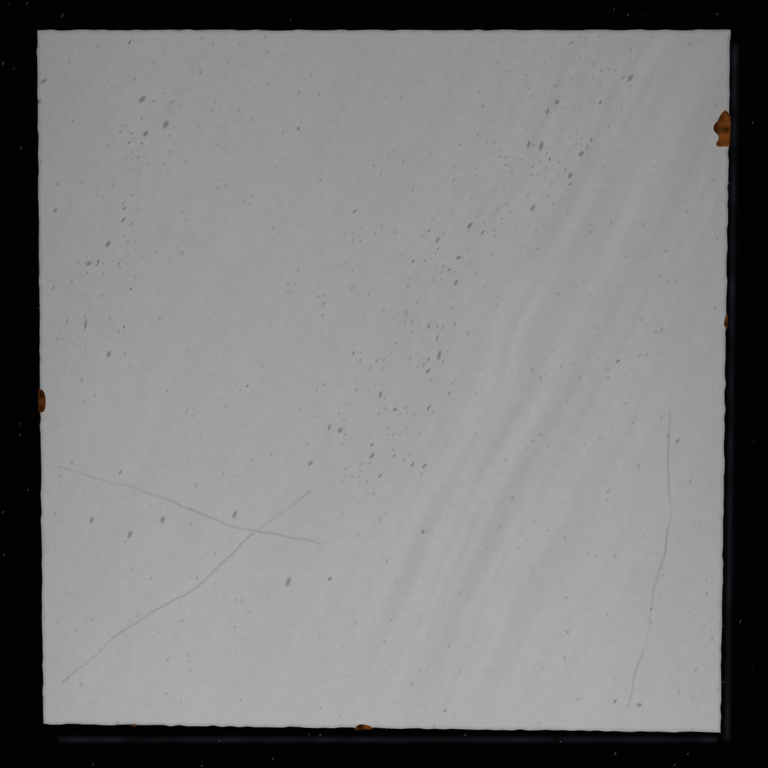
Write a WebGL 1 fragment shader that draws this texture.

```glsl
precision highp float;
uniform vec2 u_resolution;

const vec3 BACKDROP = vec3(0.008, 0.008, 0.01);
const vec3 RIM = vec3(0.06, 0.065, 0.08);
const vec3 CLAY = vec3(0.30, 0.16, 0.06);

float hash(vec2 p) {
  return fract(sin(dot(p, vec2(127.1, 311.7))) * 43758.5);
}

// Value noise that wraps after "period" cells
float noise(vec2 p, vec2 period) {
  vec2 i = floor(p), f = fract(p);
  f = f * f * (3.0 - 2.0 * f);
  vec2 a = mod(i, period), b = mod(i + 1.0, period);
  return mix(mix(hash(a), hash(vec2(b.x, a.y)), f.x),
             mix(hash(vec2(a.x, b.y)), hash(b), f.x), f.y);
}

float tileNoise(vec2 uv, float cells) {
  return noise(uv * cells, vec2(cells));
}

float fbm(vec2 uv, float cells) {
  float sum = 0.0, weight = 0.5;
  for (int i = 0; i < 4; i++) {
    sum += weight * tileNoise(uv, cells);
    cells *= 2.0;
    weight *= 0.5;
  }
  return sum;
}

// Sheared noise: long grains leaning to the right
float streaks(vec2 uv, vec2 cells) {
  return noise(vec2(2.0 * uv.x - uv.y, uv.y) * cells, cells) - 0.5;
}

float segment(vec2 p, vec2 a, vec2 b) {
  vec2 d = b - a;
  return length(p - a - d * clamp(dot(p - a, d) / dot(d, d), 0.0, 1.0));
}

// Signed distance to the line a-b, positive on its right
float edge(vec2 p, vec2 a, vec2 b) {
  vec2 d = normalize(b - a);
  return dot(p - a, vec2(d.y, -d.x));
}

float plate(vec2 p) {
  vec2 bl = vec2(0.056, 0.057), br = vec2(0.938, 0.046);
  vec2 tr = vec2(0.951, 0.961), tl = vec2(0.048, 0.961);
  float sides = max(edge(p, br, tr), edge(p, tl, bl));
  float ends = max(edge(p, bl, br), edge(p, tr, tl));
  return max(sides, ends);
}

// One slanted pit per cell, present with the given chance
float pits(vec2 uv, float cells, float chance) {
  vec2 id = mod(floor(uv * cells), cells);
  vec2 p = fract(uv * cells) - 0.35 - 0.3 * vec2(hash(id + 3.1), hash(id + 7.7));
  p = vec2(p.x - 0.4 * p.y, p.y * mix(0.5, 1.0, hash(id + 5.3)));
  float radius = mix(0.08, 0.24, hash(id + 9.2));
  float spot = 1.0 - smoothstep(radius * 0.4, radius * 1.3, length(p));
  return spot * step(hash(id + 1.7), chance);
}

float band(vec2 p, vec2 a, vec2 b, float width) {
  float d = segment(p, a, b) / width;
  return exp(-d * d);
}

float crack(vec2 p, vec2 a, vec2 b) {
  return 1.0 - smoothstep(0.0005, 0.0026, segment(p, a, b));
}

float chip(vec2 p, vec2 center, vec2 size, float rough) {
  return (length((p - center) / size) - 1.0 + rough) * min(size.x, size.y);
}

float stone(vec2 uv) {
  vec2 warp = vec2(fbm(uv, 6.0), fbm(uv + 0.37, 6.0)) - 0.47;
  vec2 p = uv + 0.05 * warp;
  // Light falls off towards the top and the sides
  float shade = mix(0.675, 0.562, uv.y) - 0.06 * pow(abs(uv.x - 0.5) * 2.0, 4.0);
  shade += 0.012 * (fbm(uv, 8.0) - 0.47);
  // Grain and veins
  float veined = 0.3 + band(uv, vec2(0.58, 0.2), vec2(0.82, 0.85), 0.13);
  shade += veined * (0.020 * streaks(p, vec2(16.0, 4.0)) + 0.022 * streaks(p, vec2(44.0, 7.0)));
  shade += 0.012 * (tileNoise(uv, 150.0) - 0.5) + 0.012 * (tileNoise(uv, 320.0) - 0.5);
  // Pits gather in slanted bands
  float pitted = band(p, vec2(0.47, 0.40), vec2(0.65, 0.80), 0.05);
  pitted += 0.6 * band(p, vec2(0.72, 0.68), vec2(0.76, 0.92), 0.05);
  pitted += 0.5 * band(p, vec2(0.13, 0.55), vec2(0.21, 0.92), 0.04);
  shade -= 0.13 * pits(p, 64.0, 0.012 + 0.17 * pitted);
  shade -= 0.06 * pits(p, 110.0, 0.06 + 0.25 * pitted);
  // Hairline cracks
  vec2 c = uv + 0.035 * warp;
  float cracks = crack(c, vec2(0.08, 0.11), vec2(0.41, 0.36));
  cracks = max(cracks, crack(c, vec2(0.07, 0.39), vec2(0.42, 0.29)));
  cracks = max(cracks, crack(c, vec2(0.87, 0.46), vec2(0.87, 0.29)));
  cracks = max(cracks, crack(c, vec2(0.87, 0.29), vec2(0.82, 0.08)));
  return shade - 0.045 * cracks * (0.4 + tileNoise(uv, 24.0));
}

void main() {
  vec2 uv = gl_FragCoord.xy / u_resolution;
  float aa = 1.0 / min(u_resolution.x, u_resolution.y);
  float rough = tileNoise(uv, 90.0) - 0.5;
  float d = plate(uv) + 0.002 * rough;

  // Dark surround with a faint rim and dust
  float rim = band(uv, vec2(0.08, 0.037), vec2(0.93, 0.037), 0.004);
  rim += band(uv, vec2(0.947, 0.04), vec2(0.957, 0.94), 0.004);
  vec3 color = BACKDROP + RIM * rim * (0.5 + tileNoise(uv, 40.0));
  color += 0.16 * pits(uv, 128.0, 0.015);

  // Plate, slightly darker along its edge
  float bevel = 1.0 - 0.12 * smoothstep(-0.006, 0.0, d);
  color = mix(color, vec3(stone(uv)) * bevel, 1.0 - smoothstep(-aa, aa, d));

  // Broken spots showing clay
  float chips = chip(uv, vec2(0.946, 0.832), vec2(0.013, 0.019), rough);
  chips = min(chips, chip(uv, vec2(0.951, 0.58), vec2(0.006, 0.012), rough));
  chips = min(chips, chip(uv, vec2(0.050, 0.478), vec2(0.008, 0.013), rough));
  chips = min(chips, chip(uv, vec2(0.475, 0.049), vec2(0.015, 0.009), rough));
  chips = min(chips, chip(uv, vec2(0.173, 0.055), vec2(0.006, 0.003), rough));
  vec3 clay = CLAY * (0.35 + 1.1 * tileNoise(uv, 130.0));
  float broken = (1.0 - smoothstep(-aa, aa, chips)) * (1.0 - smoothstep(-aa, aa, d - 0.002));
  gl_FragColor = vec4(mix(color, clay, broken), 1.0);
}
```
